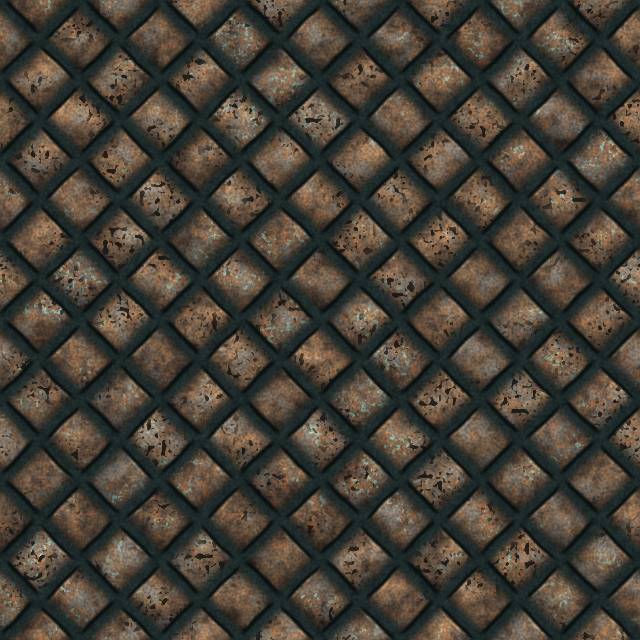
Write a WebGL 1 fragment shader that draws this texture.

```glsl
precision highp float;
// Seamless diagonal weave of worn bronze straps with teal grooves, pits and verdigris.
uniform vec2 u_resolution;

#define REPEATS 8.0        // diamonds across and down
#define GROOVE 0.425       // half width of a strap, in cells
#define CRACK_WIDTH 0.022
#define WOBBLE 0.022       // unevenness of the strap edges
#define PIT_AMOUNT 0.85
#define PATINA_AMOUNT 0.75
#define GROOVE_COLOR vec3(0.115, 0.165, 0.165)
#define CRACK_COLOR vec3(0.025, 0.035, 0.035)
#define BRONZE_DARK vec3(0.23, 0.19, 0.16)
#define BRONZE_LIGHT vec3(0.60, 0.46, 0.33)
#define STEEL_COLOR vec3(0.43, 0.43, 0.41)
#define VERDIGRIS vec3(0.47, 0.62, 0.57)

vec2 hash2(vec2 p) {
  vec3 q = fract(p.xyx * vec3(0.1031, 0.1030, 0.0973));
  q += dot(q, q.yzx + 33.33);
  return fract((q.xx + q.yz) * q.zy);
}

float corner(vec2 cell, vec2 offset, float period, float seed) {
  float angle = 6.28318 * hash2(mod(cell, period) + seed).x;
  return dot(vec2(cos(angle), sin(angle)), offset);
}

// Gradient noise over the unit canvas, wrapping after a whole period.
float noise(vec2 uv, float period, float seed) {
  vec2 p = uv * period;
  vec2 i = floor(p), f = p - i;
  vec2 w = f * f * f * (f * (f * 6.0 - 15.0) + 10.0);
  vec2 e = vec2(1.0, 0.0);
  float low = mix(corner(i, f, period, seed),
                  corner(i + e, f - e, period, seed), w.x);
  float high = mix(corner(i + e.yx, f - e.yx, period, seed),
                   corner(i + 1.0, f - 1.0, period, seed), w.x);
  return 1.4 * mix(low, high, w.y);
}

float fbm(vec2 uv, float period, float seed) {
  float sum = 0.0, amplitude = 0.6;
  for (int k = 0; k < 4; k++) {
    sum += amplitude * noise(uv, period, seed);
    period *= 2.0;
    seed += 17.0;
    amplitude *= 0.55;
  }
  return sum;
}

void main() {
  vec2 uv = gl_FragCoord.xy / u_resolution;
  float pixel = REPEATS / min(u_resolution.x, u_resolution.y);

  // Diagonal cells; neighbouring straps alternate in direction.
  vec2 p = uv * REPEATS;
  vec2 diagonal = vec2(p.x + p.y, p.x - p.y);
  diagonal += WOBBLE * vec2(noise(uv, 24.0, 3.0), noise(uv, 24.0, 71.0));
  vec2 cell = floor(diagonal);
  vec2 local = diagonal - cell - 0.5;
  float turned = mod(cell.x + cell.y, 2.0);
  float across = mix(local.x, -local.y, turned);
  float along = mix(local.y, local.x, turned);
  float rise = local.x - local.y;
  vec2 center = 0.5 * vec2(cell.x + cell.y + 1.0, cell.x - cell.y);
  vec2 variation = hash2(2.0 * mod(center, REPEATS) + 5.0);

  // Wear layers
  float clouds = fbm(uv, 20.0, 11.0);
  float mottling = fbm(uv, 64.0, 43.0);
  float grain = noise(uv, 230.0, 97.0);
  float region = noise(uv, 6.0, 131.0);

  // Bronze, steel-grey and rusty patches
  float tone = 0.42 + 0.55 * clouds + 0.45 * mottling + 0.2 * (variation.x - 0.5);
  vec3 metal = mix(BRONZE_DARK, BRONZE_LIGHT, clamp(tone, 0.0, 1.0));
  float steel = smoothstep(-0.15, 0.5, fbm(uv, 28.0, 173.0) + 0.4 * (variation.y - 0.5));
  metal = mix(metal, STEEL_COLOR, 0.6 * steel);
  float rust = smoothstep(0.12, 0.5, mottling + 0.3 * region);
  metal = mix(metal, vec3(0.52, 0.30, 0.17), 0.4 * rust);

  // Verdigris flecks gathered in patches
  float patches = smoothstep(0.05, 0.5, clouds + 0.5 * region + 0.35 * (variation.y - 0.5));
  float flecks = smoothstep(0.12, 0.32, fbm(uv, 110.0, 211.0));
  metal = mix(metal, VERDIGRIS, PATINA_AMOUNT * patches * flecks);

  // Rounded strap: sheen high on the face, ends sinking under the neighbours
  float crown = 1.0 - smoothstep(0.08, 0.49, abs(along));
  float shoulder = 1.0 - smoothstep(0.24, 0.46, abs(across));
  float sheen = exp(-7.0 * (rise - 0.2) * (rise - 0.2));
  float light = 0.45 + 0.42 * crown + 0.18 * shoulder + 0.25 * sheen * crown;
  light += 0.13 * rise + 0.12 * (variation.x - 0.5);
  metal *= light * (1.0 + 0.22 * grain);

  // Dark pits
  float pitMask = smoothstep(-0.25, 0.45, noise(uv, 14.0, 251.0) + 0.6 * (variation.x - 0.5));
  float pits = smoothstep(0.34, 0.46, noise(uv, 88.0, 277.0));
  pits = max(pits, 0.8 * smoothstep(0.36, 0.5, noise(uv, 168.0, 307.0)));
  metal = mix(metal, vec3(0.07, 0.065, 0.06), PIT_AMOUNT * pits * pitMask);

  // Worn rim on the upper edge
  float rim = exp(-pow((across - GROOVE + 0.045) / 0.025, 2.0));
  metal += vec3(0.20, 0.17, 0.13) * rim * crown * (0.6 + mottling);

  // Groove and the black crack beside the strap
  float side = 1.0 - smoothstep(GROOVE - 0.06, GROOVE + 0.015 + pixel, abs(across));
  float ends = 1.0 - smoothstep(0.27, 0.47, abs(along) + 0.06 * mottling);
  vec3 groove = GROOVE_COLOR * (1.0 + 0.3 * mottling + 0.2 * grain);
  vec3 color = mix(groove, metal, side * ends);
  float width = CRACK_WIDTH * (across < 0.0 ? 1.5 : 1.0) + 0.5 * pixel;
  float crack = exp(-pow((abs(across) - GROOVE - 0.012) / width, 2.0));
  crack *= 1.0 - smoothstep(0.3, 0.48, abs(along));
  color = mix(color, CRACK_COLOR, 0.85 * crack);

  gl_FragColor = vec4(clamp(color, 0.0, 1.0), 1.0);
}
```
